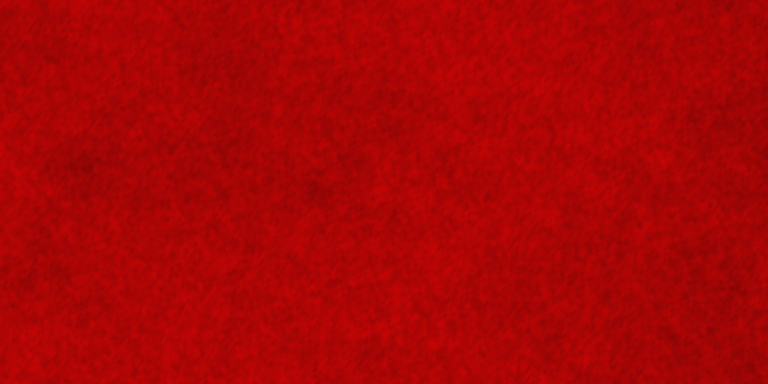
Give the GLSL for this texture, as a Shadertoy shader.

```glsl
// Deep red felted paper with soft dark stains and a fine fibrous grain.

const float BASE_RED = 0.678;
const float GREEN_BLUE = 0.018;

float hash(vec2 p) {
    return fract(sin(dot(p, vec2(127.1, 311.7))) * 43758.5453);
}

// Smooth value noise in 0..1
float noise(vec2 p) {
    vec2 cell = floor(p);
    vec2 f = fract(p);
    f = f * f * (3.0 - 2.0 * f);
    float low = mix(hash(cell), hash(cell + vec2(1.0, 0.0)), f.x);
    float high = mix(hash(cell + vec2(0.0, 1.0)), hash(cell + vec2(1.0, 1.0)), f.x);
    return mix(low, high, f.y);
}

mat2 rotation(float angle) {
    float c = cos(angle);
    float s = sin(angle);
    return mat2(c, s, -s, c);
}

// Layered noise centred on zero; gain sets how rough it is
float fbm(vec2 p, float gain) {
    float sum = 0.0;
    float amplitude = 0.5;
    for (int i = 0; i < 5; i++) {
        sum += amplitude * (noise(p) - 0.5);
        p = rotation(0.65) * p * 2.03 + vec2(17.3, 9.1);
        amplitude *= gain;
    }
    return sum;
}

// Soft round stain, 1 at the centre
float stain(vec2 p, vec2 centre, vec2 radius) {
    vec2 d = (p - centre) / radius;
    return exp(-dot(d, d));
}

// Short fibres: noise stretched along a slanted direction
float fibres(vec2 p, float angle, float scale) {
    return noise(rotation(angle) * p * vec2(scale, scale * 0.6)) - 0.5;
}

void mainImage(out vec4 fragColor, in vec2 fragCoord) {
    vec2 p = fragCoord / iResolution.y;
    float aspect = iResolution.x / iResolution.y;

    // Ragged coordinates for the stain outlines
    vec2 warp = vec2(fbm(p * 5.0, 0.6), fbm(p * 5.0 + 40.0, 0.6));
    vec2 q = p + 0.3 * warp;

    // Broad stains in the middle and at the sides
    float dark = 0.8 * stain(q, vec2(0.40 * aspect, 0.54), vec2(0.28, 0.18));
    dark += 0.7 * stain(q, vec2(0.12 * aspect, 0.53), vec2(0.17, 0.08));
    dark += 0.6 * stain(q, vec2(0.03 * aspect, 0.33), vec2(0.13, 0.11));
    dark += 0.5 * stain(q, vec2(0.74 * aspect, 0.09), vec2(0.16, 0.13));
    dark += 0.9 * smoothstep(0.68, 1.0, q.x / aspect);

    // Cloudy mottling, strongest inside the stains
    float clouds = fbm(p * 3.5 + 11.0, 0.55);
    float mottle = fbm(p * 14.0 + 5.0, 0.7);

    // Paper grain at two sizes
    float grain = 0.095 * fibres(p, 0.6, 125.0);
    grain += 0.075 * fibres(p + 7.0, -0.5, 75.0);
    grain += 0.03 * (noise(p * 230.0) - 0.5);

    float red = BASE_RED - 0.055 * dark + 0.09 * clouds;
    red += (0.07 + 0.07 * dark) * mottle + grain;

    fragColor = vec4(red, GREEN_BLUE, GREEN_BLUE, 1.0);
}
```
